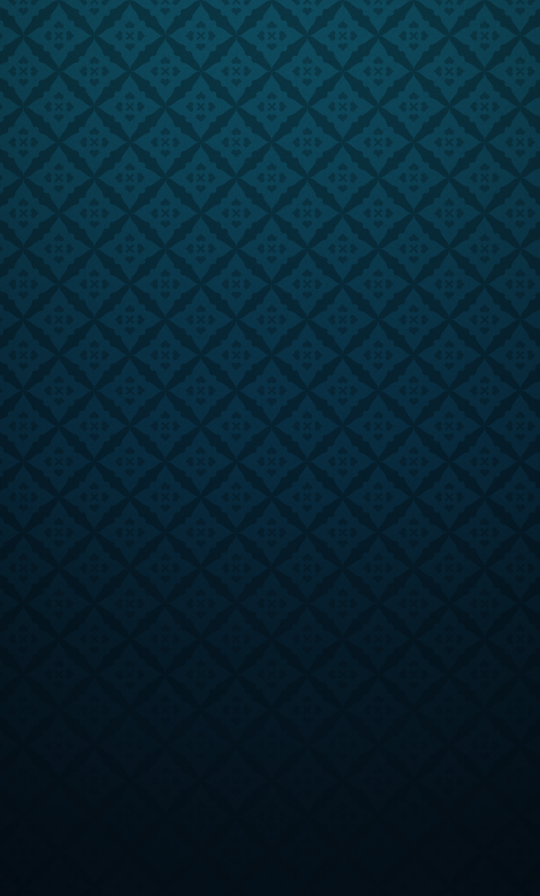
Write a WebGL 2 fragment shader that draws this pattern.

```glsl
#version 300 es
precision highp float;
// Staggered damask rosettes, tone on tone, fading from teal down to near-black navy.

uniform vec2 u_resolution;
out vec4 fragColor;

// Layout, in canvas heights
const float PERIOD = 0.0792;          // spacing of motifs along both axes
const float ANCHOR_Y = 0.564;         // height of one motif centre
const float ANCHOR_X = 0.002;         // offset from the canvas centre line

// Motif sizes, in periods
const float TIP_REACH = 0.478;
const float LEAF_SHOULDER = 0.25;
const float LEAF_HALF_WIDTH = 0.122;
const float BODY_REACH = 0.365;
const float LOBE_CENTRE = 0.175;
const float LOBE_RADIUS = 0.043;

// Colours from the foot to the head of the canvas
const vec3 MOTIF_FOOT = vec3(0.017, 0.062, 0.098);
const vec3 MOTIF_LOW = vec3(0.022, 0.108, 0.162);
const vec3 MOTIF_MID = vec3(0.032, 0.178, 0.258);
const vec3 MOTIF_HEAD = vec3(0.053, 0.285, 0.360);
const float GROUND_SHADE_FOOT = 0.91; // ground brightness relative to motif
const float GROUND_SHADE_HEAD = 0.72;
const float FLOWER_STRENGTH = 0.80;
const float SIDE_DARKENING = 0.16;
const float GRAIN_ROWS = 512.0;
const float GRAIN_STRENGTH = 0.05;

float hash(vec2 p) {
    vec3 q = fract(vec3(p.xyx) * 0.1031);
    q += dot(q, q.yzx + 33.33);
    return fract((q.x + q.y) * q.z);
}

// Nearest centre of a lattice with a second point in the middle of each square
vec2 staggeredCell(vec2 p) {
    vec2 a = fract(p + 0.5) - 0.5;
    vec2 b = fract(p) - 0.5;
    return dot(a, a) < dot(b, b) ? a : b;
}

// Fold into one eighth: x runs along the nearest axis
vec2 foldEighth(vec2 p) {
    p = abs(p);
    return p.x > p.y ? p : p.yx;
}

// Four ogee leaves, a diamond body and small lobes on the diagonals
float rosette(vec2 p) {
    float width = LEAF_HALF_WIDTH * (1.0 - smoothstep(LEAF_SHOULDER, TIP_REACH, p.x));
    float leaf = max((p.y - width) * 0.8, p.x - TIP_REACH);
    float body = (p.x + p.y - BODY_REACH) * 0.7071;
    float lobe = length(p - LOBE_CENTRE) - LOBE_RADIUS;
    return min(leaf, min(body, lobe));
}

// Four separate spade petals around a light heart marked with a small cross
float innerFlower(vec2 p) {
    float bulb = length(p - vec2(0.140, 0.032)) - 0.036;
    float point = max((p.x + p.y - 0.215) * 0.7071, 0.140 - p.x);
    float petal = min(bulb, point);
    float alongDiagonal = (p.x + p.y) * 0.7071;
    float cross = max((p.x - p.y) * 0.7071 - 0.015, alongDiagonal - 0.072);
    return min(petal, cross);
}

vec3 motifColour(float h) {
    vec3 c = mix(MOTIF_FOOT, MOTIF_LOW, smoothstep(0.0, 0.34, h));
    c = mix(c, MOTIF_MID, smoothstep(0.25, 0.55, h));
    return mix(c, MOTIF_HEAD, smoothstep(0.48, 0.98, h));
}

float coverage(float d, float pixel) {
    return 1.0 - smoothstep(-0.8 * pixel, 0.8 * pixel, d);
}

void main() {
    vec2 uv = gl_FragCoord.xy / u_resolution;
    vec2 pos = (gl_FragCoord.xy - vec2(0.5 * u_resolution.x, 0.0)) / u_resolution.y;
    float pixel = 1.0 / (u_resolution.y * PERIOD);

    // Pattern mask
    vec2 cell = staggeredCell((pos - vec2(ANCHOR_X, ANCHOR_Y)) / PERIOD);
    vec2 p = foldEighth(cell);
    float motif = coverage(rosette(p), pixel);
    motif *= 1.0 - FLOWER_STRENGTH * coverage(innerFlower(p), pixel);

    // Vertical fade, with contrast lost towards the foot
    vec3 light = motifColour(uv.y);
    float shade = mix(GROUND_SHADE_FOOT, GROUND_SHADE_HEAD, smoothstep(0.0, 0.5, uv.y));
    vec3 colour = mix(light * shade, light, motif);

    // Darker sides and fine cloth grain
    float side = 2.0 * uv.x - 1.0;
    colour *= 1.0 - SIDE_DARKENING * side * side;
    float grain = hash(floor(pos * GRAIN_ROWS + 400.0)) - 0.5;
    colour *= 1.0 + GRAIN_STRENGTH * grain;

    fragColor = vec4(colour, 1.0);
}
```
